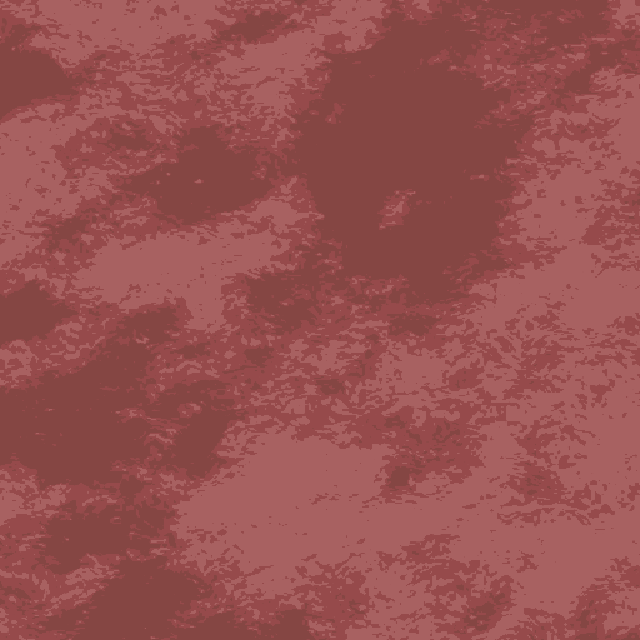
This texture is drawn by a Shadertoy shader. Its source:

```glsl
// Mottled red suede: three flat tones cut from layered value noise.
// Broad slanted blotches set the tone; fine wavy ripples and grain,
// stretched sideways, fray the borders between the tones.

#define GRID 512.0
#define SLANT 0.30
#define WARP 0.035
#define RIPPLE_BEND 0.022
#define LIGHT_LEVEL 0.125
#define DARK_LEVEL -0.150
#define DARK_FRAY 0.5
#define EDGE 0.010
#define LIGHT_ROSE vec3(0.660, 0.382, 0.382)
#define MID_RED vec3(0.588, 0.292, 0.295)
#define DARK_BROWN vec3(0.522, 0.275, 0.262)

// Integer hash of a lattice point, from 0 to 1
float hash(ivec2 cell, int seed) {
    uint h = uint(cell.x) * 0x9E37u + uint(cell.y) * 0x85EBCAu + uint(seed) * 0xC2B2u;
    h ^= h >> 16;
    h *= 0x7FEB352Du;
    h ^= h >> 15;
    h *= 0x846CA68Bu;
    h ^= h >> 16;
    return float(h >> 8) / 16777216.0;
}

// Value noise centred on zero
float noise(vec2 p, int seed) {
    ivec2 cell = ivec2(floor(p));
    vec2 t = fract(p);
    t = t * t * (3.0 - 2.0 * t);
    float low = mix(hash(cell, seed), hash(cell + ivec2(1, 0), seed), t.x);
    float high = mix(hash(cell + ivec2(0, 1), seed), hash(cell + ivec2(1, 1), seed), t.x);
    return mix(low, high, t.y) - 0.5;
}

// Large clouds, wider than tall and rising to the right
float blotches(vec2 p) {
    p += WARP * vec2(noise(p * 14.0, 1), noise(p * 18.0, 2));
    p.y -= SLANT * p.x;
    float sum = 0.0;
    float weight = 1.0;
    vec2 scale = vec2(4.5, 8.0);
    for (int i = 0; i < 3; i++) {
        sum += weight * noise(p * scale, 10 + i);
        scale *= 2.07;
        weight *= 0.7;
    }
    return sum;
}

// Short wavy sideways strokes plus near-point grain
float ripples(vec2 p) {
    vec2 bent = p;
    bent.y += RIPPLE_BEND * (noise(p * 16.0, 20) + 0.5 * noise(p * 38.0, 21));
    float sum = 0.45 * noise(bent * vec2(45.0, 105.0), 22);
    sum += 0.42 * noise(bent * vec2(92.0, 205.0), 23);
    sum += 0.45 * noise(bent * vec2(190.0, 265.0), 24);
    return sum;
}

void mainImage(out vec4 fragColor, in vec2 fragCoord) {
    // Snap to a fine weave so the grain stays crisp
    vec2 uv = fragCoord / min(iResolution.x, iResolution.y);
    vec2 p = (floor(uv * GRID) + 0.5) / GRID;

    float broad = blotches(p);
    float fine = ripples(p);

    // Cut the two fields into three flat tones
    float notDark = smoothstep(-EDGE, EDGE, broad + DARK_FRAY * fine - DARK_LEVEL);
    float light = smoothstep(-EDGE, EDGE, broad + fine - LIGHT_LEVEL);
    vec3 color = mix(DARK_BROWN, MID_RED, notDark);
    color = mix(color, LIGHT_ROSE, light);

    fragColor = vec4(color, 1.0);
}
```
